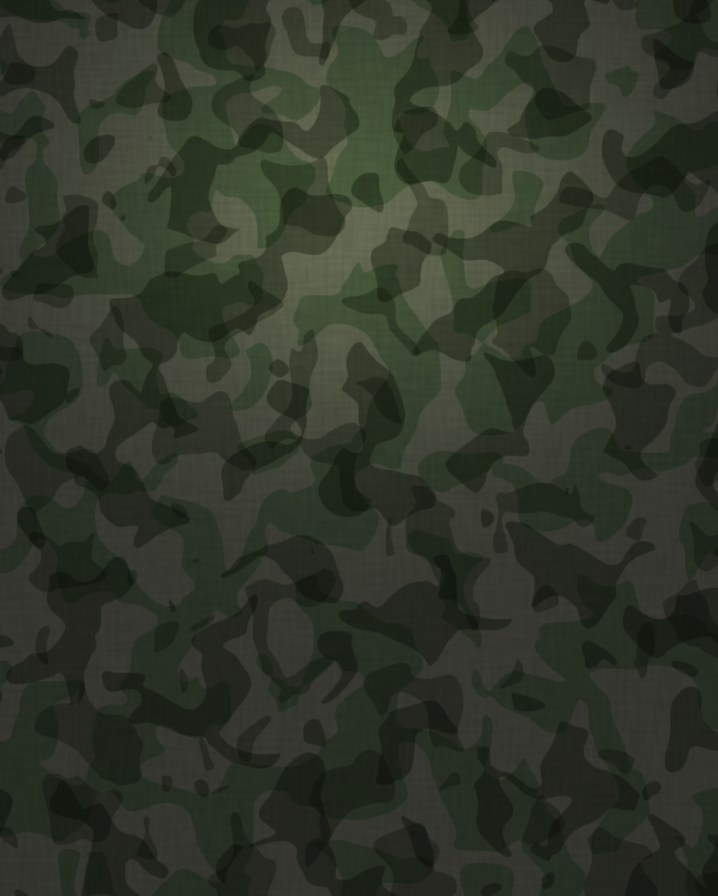
Give the GLSL for this pattern, as a WebGL 2 fragment shader.

```glsl
#version 300 es
precision highp float;
// Woodland camouflage cloth under a soft spotlight. Translucent green and dark
// patches are thresholded, warped gradient noise, laid over a grey ground;
// a faint stretched-noise weave and a greenish glow finish the surface.

#define PATCH_SCALE 12.5
#define WARP 0.32
#define DETAIL 0.38
#define GROUND vec3(0.207, 0.213, 0.187)
#define GREEN_TINT vec3(0.73, 0.85, 0.74)
#define DARK_TINT vec3(0.66, 0.69, 0.64)
#define GLOW_CENTER vec2(0.49, 0.775)
#define GLOW_RADIUS vec2(0.29, 0.25)
#define GLOW_GAIN vec3(0.86, 0.92, 0.68)
#define WEAVE_SCALE 210.0
#define WEAVE_DEPTH 0.07

uniform vec2 u_resolution;
out vec4 fragColor;

float hash(vec2 cell) {
    vec3 q = fract(cell.xyx * vec3(0.1031, 0.1030, 0.0973));
    q += dot(q, q.yzx + 33.33);
    return fract((q.x + q.y) * q.z);
}

// Contribution of one lattice corner: random unit gradient dot offset
float corner(vec2 cell, vec2 offset) {
    float angle = 6.2832 * hash(cell);
    return dot(vec2(cos(angle), sin(angle)), offset);
}

float gradientNoise(vec2 p) {
    vec2 i = floor(p), f = p - i;
    vec2 w = f * f * f * (f * (f * 6.0 - 15.0) + 10.0);
    vec2 e = vec2(1.0, 0.0);
    return mix(mix(corner(i, f), corner(i + e, f - e), w.x),
               mix(corner(i + e.yx, f - e.yx), corner(i + e.xx, f - e.xx), w.x), w.y);
}

// Smooth blob field: warped noise with one finer octave
float patchField(vec2 p) {
    vec2 bend = vec2(gradientNoise(p * 1.1 + 17.3), gradientNoise(p * 1.1 + 61.7));
    p += WARP * 2.0 * bend;
    return gradientNoise(p) + DETAIL * gradientNoise(p * 1.9 + 41.2);
}

// Antialiased coverage of the area where the field exceeds the level
float coverage(float field, float level) {
    float edge = max(fwidth(field), 1e-4);
    return smoothstep(-edge, edge, field - level);
}

void main() {
    vec2 uv = gl_FragCoord.xy / u_resolution;
    vec2 p = gl_FragCoord.xy / u_resolution.y;
    float aspect = u_resolution.x / u_resolution.y;

    // Three translucent patch layers, each turned to hide the noise lattice
    vec3 color = GROUND;
    for (int k = 0; k < 3; k++) {
        float layer = float(k);
        float turn = 0.5 + 0.9 * layer;
        mat2 rotation = mat2(cos(turn), sin(turn), -sin(turn), cos(turn));
        vec2 q = rotation * p * PATCH_SCALE * (1.0 + 0.08 * layer) + 50.0 + 37.7 * layer;
        float level = 0.03 + 0.09 * layer;
        vec3 tint = k == 0 ? GREEN_TINT : mix(DARK_TINT, vec3(1.0), 0.18 * (layer - 1.0));
        color *= mix(vec3(1.0), tint, coverage(patchField(q), level));
    }

    // Fine threads in both directions
    float weave = gradientNoise(p * WEAVE_SCALE * vec2(0.12, 1.0))
                + gradientNoise(p * WEAVE_SCALE * vec2(1.0, 0.12) + 90.0);
    color *= 1.0 + WEAVE_DEPTH * weave;

    // Spotlight and a slight darkening toward the borders
    vec2 d = (uv - GLOW_CENTER) * vec2(aspect, 1.0) / GLOW_RADIUS;
    color *= 1.0 + GLOW_GAIN * exp(-dot(d, d));
    vec2 border = uv - 0.5;
    color *= 1.03 - 0.16 * dot(border, border);

    fragColor = vec4(color, 1.0);
}
```
